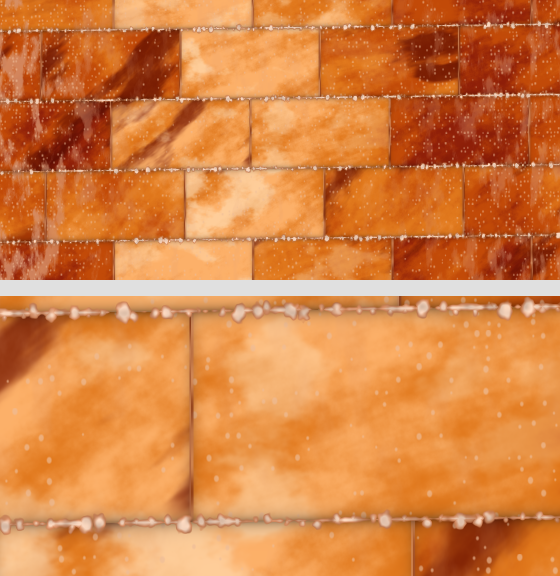
Top, the full canvas; bottom, a detail of the centre.
Write a Shadertoy shader that draws this texture.

```glsl
float hash(vec2 p) {
    return fract(sin(dot(p, vec2(127.1, 311.7))) * 43758.5453);
}

float noise(vec2 p) {
    vec2 i = floor(p), f = fract(p);
    f = f * f * (3.0 - 2.0 * f);
    return mix(mix(hash(i), hash(i + vec2(1, 0)), f.x),
               mix(hash(i + vec2(0, 1)), hash(i + vec2(1, 1)), f.x), f.y);
}

float fbm(vec2 p) {
    float sum = 0.0, amp = 0.5;
    for (int i = 0; i < 5; i++) {
        sum += amp * noise(p);
        p = mat2(0.8, 0.6, -0.6, 0.8) * p * 2.03 + 17.0;
        amp *= 0.5;
    }
    return sum;
}

// Salt colours from dark rust to glowing cream
vec3 saltRamp(float t) {
    vec3 c = mix(vec3(0.56, 0.12, 0.03), vec3(0.76, 0.29, 0.03), smoothstep(0.0, 0.24, t));
    c = mix(c, vec3(0.88, 0.47, 0.11), smoothstep(0.26, 0.52, t));
    c = mix(c, vec3(0.99, 0.69, 0.41), smoothstep(0.5, 0.76, t));
    return mix(c, vec3(1.0, 0.86, 0.68), smoothstep(0.85, 1.1, t));
}

// Distance to the lumpy beads of salt along a joint
float crustDistance(float x, float y, float joint) {
    float d = abs(y) - 0.005 * noise(vec2(x * 45.0, joint * 9.0));
    for (int i = -1; i <= 1; i++) {
        vec2 cell = vec2(floor(x / 0.02) + float(i), joint);
        float size = hash(cell + 31.0);
        vec2 centre = vec2((cell.x + 0.2 + 0.6 * hash(cell)) * 0.02,
                           0.008 * (hash(cell + 13.0) - 0.6));
        vec2 offset = (vec2(x, y) - centre) * vec2(1.0, 0.8);
        d = min(d, length(offset) - 0.003 - 0.007 * size * size);
    }
    return d + 0.004 * (noise(vec2(x, y) * 180.0 + joint) - 0.5);
}

// Scattered crystals, one per grid cell at most
float specks(vec2 p, float density, float px) {
    vec2 g = p * 75.0, cell = floor(g);
    vec2 centre = 0.3 + 0.4 * vec2(hash(cell + 3.0), hash(cell + 8.0));
    float radius = 0.08 + 0.16 * hash(cell + 21.0);
    float d = length((fract(g) - centre) * vec2(1.0, 0.75)) - radius;
    return (1.0 - smoothstep(-75.0 * px, 75.0 * px, d)) * step(hash(cell), density);
}

void mainImage(out vec4 fragColor, in vec2 fragCoord) {
    vec2 p = fragCoord / iResolution.y;
    float px = 1.0 / iResolution.y;

    // Running bond, its courses rising slightly to the right
    float course = (p.y - 0.148 - 0.013 * (p.x - 1.0)) / 0.251;
    float row = floor(course);
    float shift = mix(0.156, 0.404, mod(row, 2.0)) + 0.02 * (hash(vec2(row, 5.0)) - 0.5);
    float along = (p.x - shift) / 0.4975;
    vec2 id = vec2(floor(along), row);
    vec2 f = vec2(fract(along), fract(course));
    vec2 edge = min(f, 1.0 - f) * vec2(0.4975, 0.251);
    float pick = hash(id + 40.0);

    // Light behind the middle of the wall
    float centreX = (id.x + 0.5) * 0.4975 + shift;
    float away = (mix(centreX, p.x, 0.3) - 0.87) / 0.5;
    float glow = exp(-away * away);

    // Slanted grain and clouds, different in each block
    float tilt = 0.2 + 0.7 * hash(id + 2.0);
    vec2 v = mat2(cos(tilt), -sin(tilt), sin(tilt), cos(tilt)) * p + id * 7.3;
    float grain = fbm(v * vec2(4.0, 14.0));
    float cloud = fbm(v * 6.0 + 11.0);
    float tone = 0.19 + 0.55 * glow + 0.24 * (pick - 0.5);
    tone += 0.5 * (grain - 0.48) + 0.35 * (cloud - 0.48);
    tone += 0.12 * (fbm(p * 60.0) - 0.48);
    vec3 col = saltRamp(tone);

    // Brown mineral stains and bright translucent patches
    float stain = smoothstep(0.54, 0.72, fbm(v * vec2(3.5, 10.0) + 50.0));
    col = mix(col, col * vec3(0.62, 0.38, 0.3), stain * smoothstep(0.25, 0.7, hash(id + 9.0)));
    float patchLight = smoothstep(0.52, 0.7, fbm(p * vec2(9.0, 12.0) + 4.0)) * glow * glow;
    col = mix(col, vec3(1.0, 0.88, 0.73), 0.6 * patchLight);

    // Frost running down the outer blocks
    float outer = 1.0 - smoothstep(0.0, 0.55, p.x) + 0.45 * smoothstep(1.3, 1.9, p.x);
    float frost = smoothstep(0.47, 0.7, fbm(p * vec2(32.0, 13.0) + 6.0));
    col = mix(col, vec3(0.85, 0.6, 0.47), 0.75 * frost * clamp(outer + 0.15, 0.0, 1.0));
    float density = 0.08 + 0.22 * outer + 0.15 * hash(id + 70.0);
    col = mix(col, vec3(0.93, 0.74, 0.6), 0.65 * specks(p, density, px));

    // Upright joints: soft shade around a thin line
    col *= 1.0 - 0.2 * exp(-edge.x / 0.006);
    vec3 seam = mix(vec3(0.5, 0.17, 0.05), vec3(0.88, 0.6, 0.42), noise(vec2(p.y * 30.0, id.x)));
    col = mix(col, seam, 0.75 * (1.0 - smoothstep(0.0015, 0.0015 + 1.5 * px, edge.x)));

    // Level joints: shadow, then salt crust
    col *= 1.0 - 0.4 * exp(-edge.y / 0.007);
    float joint = floor(course + 0.5);
    float crust = crustDistance(p.x, (course - joint) * 0.251, joint);
    vec3 salt = mix(vec3(0.78, 0.49, 0.33), vec3(0.93, 0.8, 0.71), smoothstep(0.0, 0.005, -crust));
    salt *= 0.88 + 0.2 * noise(p * 130.0);
    col = mix(col, salt, 1.0 - smoothstep(-px, px, crust));

    fragColor = vec4(clamp(col, 0.0, 1.0), 1.0);
}
```
